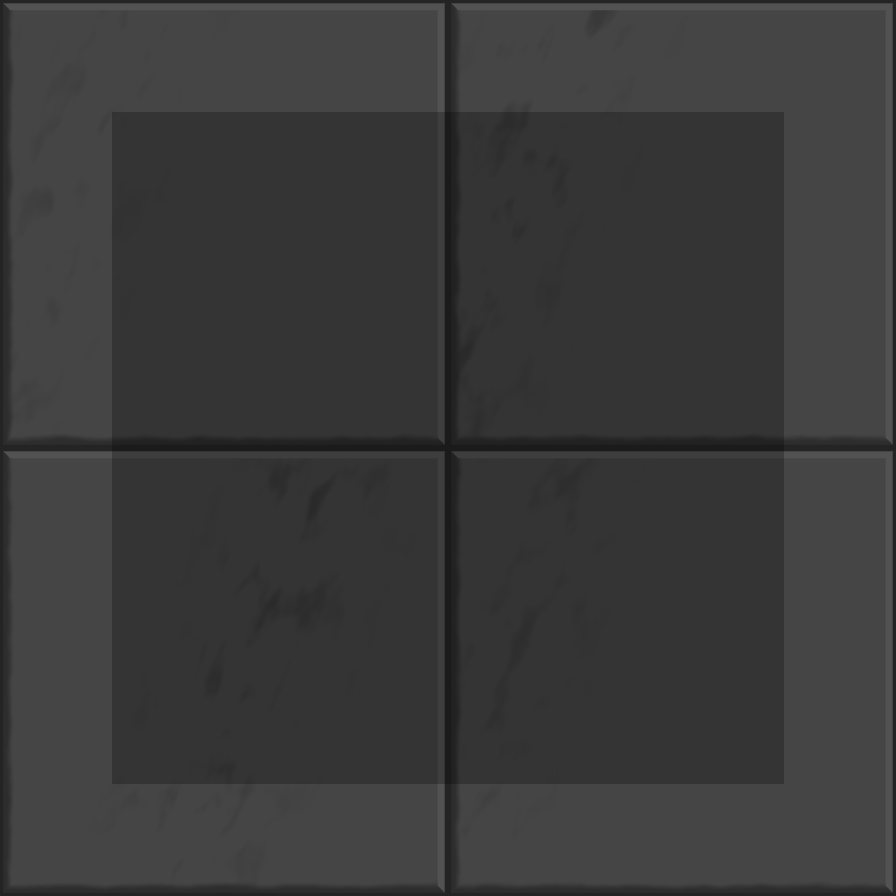
Give the GLSL for this texture, as a Shadertoy shader.

```glsl
// Two by two dark bevelled tiles with thin joints, lit from the upper right.
// Edge distances give the joints and mitred bevels, gradient noise gives the
// smudges and worn shaded edges, and a centred square dims the middle.

const float TILES = 2.0;
const float JOINT = 0.0075;       // half joint width, in tiles
const float BEVEL = 0.0156;       // lit bevel width, in tiles
const float SHADE = 0.025;        // soft shaded edge width, in tiles
const float SQUARE_HALF = 0.375;  // half side of the dim square, in canvases
const float SQUARE_DIM = 0.75;

const vec3 FACE_COLOR = vec3(0.272);
const vec3 LIT_COLOR = vec3(0.322);
const vec3 SHADE_COLOR = vec3(0.178);
const vec3 JOINT_COLOR = vec3(0.140);

// Random gradient for a lattice point
vec2 gradient(vec2 cell) {
    vec3 q = fract(cell.xyx * vec3(0.1031, 0.1030, 0.0973));
    q += dot(q, q.yzx + 33.33);
    float angle = 6.28318 * fract((q.x + q.y) * q.z);
    return vec2(cos(angle), sin(angle));
}

// Gradient noise, roughly -0.7 to 0.7
float gradientNoise(vec2 p) {
    vec2 i = floor(p), f = p - i;
    vec2 w = f * f * f * (f * (f * 6.0 - 15.0) + 10.0);
    vec2 e = vec2(1.0, 0.0);
    float low = mix(dot(gradient(i), f),
                    dot(gradient(i + e.xy), f - e.xy), w.x);
    float high = mix(dot(gradient(i + e.yx), f - e.yx),
                     dot(gradient(i + e.xx), f - e.xx), w.x);
    return mix(low, high, w.y);
}

float fbm(vec2 p) {
    float sum = 0.0, amplitude = 1.0;
    for (int i = 0; i < 3; i++) {
        sum += amplitude * gradientNoise(p);
        p = p * 2.03 + 17.3;
        amplitude *= 0.5;
    }
    return sum;
}

// One inside a region whose signed distance is negative
float fill(float dist, float pixel) {
    return 1.0 - smoothstep(-0.5 * pixel, 0.5 * pixel, dist);
}

// Leaning smudges gathered near the left, stronger on alternate tiles
float smudges(vec2 p, vec2 id) {
    float same = 1.0 - mod(id.x + id.y, 2.0);
    float lean = p.x - 0.35 * (p.y - 0.5);
    float center = 0.12 + 0.43 * same * (1.0 - id.x);
    float band = exp(-pow((lean - center) / 0.16, 2.0));
    float spots = fbm(vec2(lean * 13.0, p.y * 7.0) + id * 31.7 + 5.0);
    return band * smoothstep(0.05, 0.65, spots) * mix(0.55, 1.0, same);
}

vec3 tileColor(vec2 p, vec2 id, float pixel) {
    vec2 fromLow = p - JOINT;
    vec2 fromHigh = 1.0 - JOINT - p;
    float litEdge = min(fromHigh.x, fromHigh.y);
    float shadeEdge = min(fromLow.x, fromLow.y);

    // Face with faint grime
    vec3 color = FACE_COLOR * (1.0 - 0.20 * smudges(p, id));

    // Uneven shadow on the left and bottom
    float wobble = 0.006 * fbm(p * 11.0 + id * 23.0);
    float shadow = 1.0 - smoothstep(0.25 * SHADE, SHADE, shadeEdge + wobble);
    color = mix(color, SHADE_COLOR, shadow);

    // Lit bevel on the top and right, mitred at the corners
    float lit = fill(litEdge - BEVEL, pixel) * fill(litEdge - shadeEdge, pixel);
    color = mix(color, LIT_COLOR, lit);

    return mix(color, JOINT_COLOR, fill(min(litEdge, shadeEdge), pixel));
}

void mainImage(out vec4 fragColor, in vec2 fragCoord) {
    vec2 uv = fragCoord / iResolution.xy;
    float pixel = 1.0 / min(iResolution.x, iResolution.y);
    vec2 grid = uv * TILES;
    vec3 color = tileColor(fract(grid), floor(grid), pixel * TILES);

    // Dim square over the centre
    vec2 offset = abs(uv - 0.5) - SQUARE_HALF;
    float inside = fill(max(offset.x, offset.y), pixel);
    color *= mix(1.0, SQUARE_DIM, inside);

    fragColor = vec4(color, 1.0);
}
```
